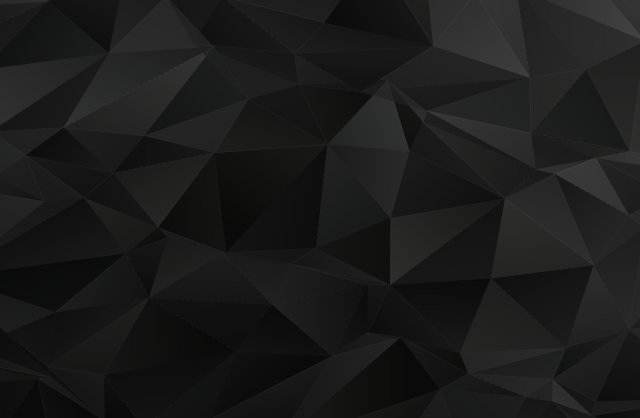
A WebGL 1 fragment shader for this background:

```glsl
precision highp float;
// Draws a dark low-poly mesh of softly shaded triangles with faint hairline edges.

uniform vec2 u_resolution;

#define CELLS 7.0                   // mesh units per canvas height
#define CELL_SHAPE vec2(1.32, 0.86) // cell width and height in mesh units
#define JITTER 0.92                 // random vertex offset
#define WARP 0.42                   // wavy vertex offset, varies facet size
#define CONTRAST 0.88               // tone spread between facets
#define GRADIENT 0.032              // tone slope inside a facet
#define TINT 0.006                  // warm to cool variation
#define EDGE_GLOW 0.045             // hairline brightness
#define EDGE_WIDTH 0.002            // hairline width in canvas heights
#define DASH_RATE 62.0              // dashes along broken hairlines

vec2 hash2(vec2 p) {
  vec3 q = fract(p.xyx * vec3(0.1031, 0.1030, 0.0973));
  q += dot(q, q.yzx + 33.33);
  return fract((q.xx + q.yz) * q.zy);
}

float cross2(vec2 a, vec2 b) {
  return a.x * b.y - a.y * b.x;
}

// Mesh vertex belonging to an integer grid node
vec2 meshVertex(vec2 node) {
  vec2 wave = sin(node.yx * vec2(1.7, 0.9) + node * vec2(1.2, 1.4) + vec2(0.6, 2.1));
  return CELL_SHAPE * (node + JITTER * (hash2(node + 17.0) - 0.5) + WARP * wave);
}

// Broad lighting: dim lower left, brighter top and right corners
float ambient(vec2 uv) {
  float aspect = u_resolution.x / u_resolution.y;
  vec2 topRight = uv - vec2(aspect * 0.95, 0.86);
  vec2 lowRight = uv - vec2(aspect * 0.90, 0.08);
  float light = 0.069 + 0.048 * smoothstep(0.15, 0.72, uv.y);
  light += 0.020 * smoothstep(0.25, 0.8, uv.x / aspect) * (1.0 - uv.y);
  light += 0.080 * exp(-9.0 * dot(topRight, topRight));
  light += 0.060 * exp(-12.0 * dot(lowRight, lowRight));
  return light;
}

float edgeDistance(vec2 p, vec2 a, vec2 b) {
  return cross2(b - a, p - a) / max(length(b - a), 0.001);
}

// Hairline on one edge; some edges are dashed, some nearly invisible
float hairline(vec2 p, vec2 a, vec2 b, float dist, float pixel) {
  vec2 style = hash2((a + b) * 7.0);
  float wave = cos(dot(p, normalize(b - a)) * DASH_RATE);
  float dash = mix(1.0, smoothstep(-0.4, 0.4, wave), step(0.6, style.x));
  float halfWidth = 0.5 * EDGE_WIDTH * CELLS;
  float line = clamp((halfWidth - abs(dist)) / pixel + 0.5, 0.0, 1.0);
  return line * dash * style.y;
}

// Adds one facet to the sum, weighted by its pixel coverage
void addFacet(vec2 p, vec2 a, vec2 b, vec2 c, float pixel, inout vec4 sum) {
  float winding = cross2(b - a, c - a) < 0.0 ? -1.0 : 1.0;
  vec3 dist = winding * vec3(edgeDistance(p, a, b), edgeDistance(p, b, c),
                             edgeDistance(p, c, a));
  float inside = min(dist.x, min(dist.y, dist.z));
  float coverage = clamp(0.5 + inside / pixel, 0.0, 1.0);
  if (coverage <= 0.0) return;

  vec2 center = (a + b + c) / 3.0;
  vec2 rnd = hash2(center * 31.0);
  vec2 look = hash2(center * 19.0 + 5.0);
  float angle = 6.2832 * look.x;
  float slope = dot(p - center, vec2(cos(angle), sin(angle)));

  float tone = ambient(center / CELLS);
  tone *= 1.0 + CONTRAST * (rnd.x - 0.5);
  tone += GRADIENT * slope * (0.4 + look.y);
  float line = max(hairline(p, a, b, dist.x, pixel),
                   max(hairline(p, b, c, dist.y, pixel),
                       hairline(p, c, a, dist.z, pixel)));
  tone = max(tone, 0.04) + EDGE_GLOW * line;
  vec3 color = tone + TINT * (rnd.y - 0.5) * vec3(0.7, 0.1, -0.7);
  sum += vec4(color, 1.0) * coverage;
}

void main() {
  vec2 p = gl_FragCoord.xy / u_resolution.y * CELLS;
  float pixel = CELLS / u_resolution.y;
  vec2 home = floor(p / CELL_SHAPE);
  vec4 sum = vec4(0.0);

  // Split each nearby quad along the diagonal that keeps both halves open
  for (int y = -1; y <= 1; y++) {
    for (int x = -1; x <= 1; x++) {
      vec2 node = home + vec2(float(x), float(y));
      vec2 a = meshVertex(node);
      vec2 b = meshVertex(node + vec2(1.0, 0.0));
      vec2 c = meshVertex(node + vec2(1.0, 1.0));
      vec2 d = meshVertex(node + vec2(0.0, 1.0));
      float areaAC = min(cross2(b - a, c - a), cross2(c - a, d - a));
      float areaBD = min(cross2(b - a, d - a), cross2(c - b, d - b));
      if (areaAC > areaBD) {
        addFacet(p, a, b, c, pixel, sum);
        addFacet(p, a, c, d, pixel, sum);
      } else {
        addFacet(p, a, b, d, pixel, sum);
        addFacet(p, b, c, d, pixel, sum);
      }
    }
  }
  gl_FragColor = vec4(sum.rgb / max(sum.a, 0.001), 1.0);
}
```
